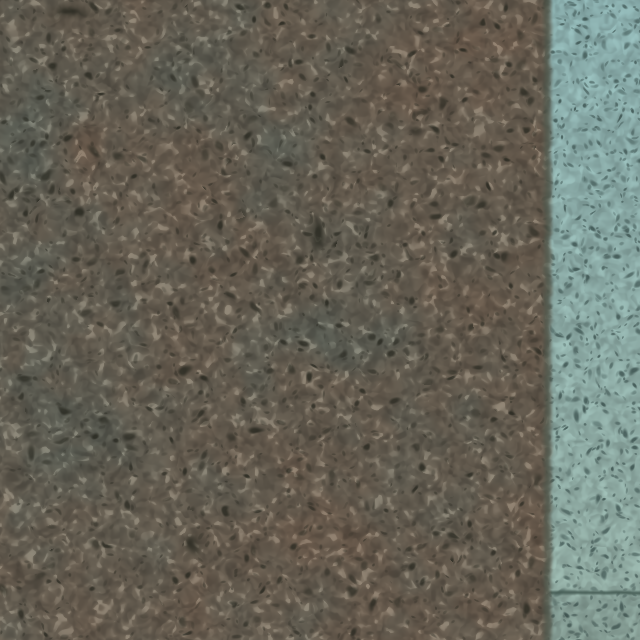
Reproduce this texture procedurally as a three.js fragment shader.

```glsl
// Speckled brown granite slab beside a pale aqua granite border with dark joints.
#define JOINT_X 0.855
#define JOINT_Y 0.074
#define GRAIN_SCALE 80.0
#define FLECK_SCALE 46.0
#define PALE_FLECK_SCALE 66.0
#define GRAIN_CONTRAST 0.46
#define GLINT_STRENGTH 0.10
#define BROWN vec3(0.388, 0.358, 0.310)
#define COOL vec3(0.345, 0.362, 0.328)
#define WARM vec3(0.405, 0.338, 0.282)
#define AQUA vec3(0.545, 0.665, 0.645)

varying vec2 vUv;

vec2 hash2(vec2 p) {
  return fract(sin(vec2(dot(p, vec2(127.1, 311.7)), dot(p, vec2(269.5, 183.3)))) * 43758.55);
}

// Cellular noise with the cell values blended softly, 0 to 1.
float softCells(vec2 p) {
  vec2 cell = floor(p);
  float total = 0.0, weights = 0.0;
  for (int j = -1; j <= 1; j++) {
    for (int i = -1; i <= 1; i++) {
      vec2 id = cell + vec2(float(i), float(j));
      vec2 d = id + hash2(id) - p;
      float w = exp(-4.0 * dot(d, d));
      total += w * hash2(id + 41.3).x;
      weights += w;
    }
  }
  return total / weights;
}

// Scattered mineral flecks: one turned, stretched ellipse in some cells.
float flecks(vec2 p, float density) {
  vec2 cell = floor(p);
  float mask = 0.0;
  for (int j = -1; j <= 1; j++) {
    for (int i = -1; i <= 1; i++) {
      vec2 id = cell + vec2(float(i), float(j));
      vec2 shape = hash2(id + 17.7);
      vec2 pick = hash2(id + 73.1);
      vec2 d = p - id - 0.15 - 0.7 * hash2(id);
      float a = 6.283 * shape.x;
      d = mat2(cos(a), sin(a), -sin(a), cos(a)) * d;
      d /= mix(vec2(0.30, 0.19), vec2(0.60, 0.34), shape.y * shape.y);
      float blob = 1.0 - smoothstep(0.30, 1.15, length(d));
      mask = max(mask, blob * step(pick.x, density) * mix(0.4, 1.0, pick.y));
    }
  }
  return mask;
}

// Soft round stain around a centre.
float stain(vec2 p, vec2 centre, vec2 size) {
  vec2 d = (p - centre) / size;
  return exp(-dot(d, d));
}

// Broad tint: positive is cool grey green, negative is reddish.
float slabTint(vec2 p) {
  float t = 0.6 * (softCells(p * 11.0) - 0.5) + 0.7 * (softCells(p * 27.0 + 5.0) - 0.5);
  t += 0.75 * stain(p, vec2(0.44, 0.72), vec2(0.06, 0.10));
  t += 0.50 * stain(p, vec2(0.20, 0.86), vec2(0.12, 0.07));
  t += 0.55 * stain(p, vec2(0.10, 0.33), vec2(0.09, 0.09));
  t += 0.60 * stain(p, vec2(0.52, 0.46), vec2(0.16, 0.06));
  t += 0.45 * stain(p, vec2(0.74, 0.66), vec2(0.04, 0.08));
  t += 0.45 * stain(p, vec2(0.73, 0.34), vec2(0.05, 0.05));
  t += 0.45 * stain(p, vec2(0.03, 0.75), vec2(0.09, 0.30));
  t -= 0.65 * stain(p, vec2(0.13, 0.77), vec2(0.05, 0.05));
  t -= 0.50 * stain(p, vec2(0.70, 0.55), vec2(0.07, 0.05));
  t -= 0.50 * stain(p, vec2(0.50, 0.20), vec2(0.11, 0.09));
  t -= 0.30 * stain(p, vec2(0.68, 0.88), vec2(0.16, 0.13));
  return t - 0.25 * smoothstep(0.55, 0.85, p.x) - 0.15 * smoothstep(0.3, 0.0, p.y);
}

void main() {
  vec2 uv = vUv;

  // Shared grain, gently bent by a coarser layer.
  vec2 bend = vec2(softCells(uv * 55.0), softCells(uv * 55.0 + 31.0)) - 0.5;
  vec2 p = uv + 0.010 * bend;
  float grain = softCells(p * GRAIN_SCALE) - 0.5;
  float fine = softCells(p * GRAIN_SCALE * 1.8 + 9.0) - 0.5;
  float glint = smoothstep(0.10, 0.36, fine) * smoothstep(-0.15, 0.20, grain);

  // Brown slab.
  float tint = slabTint(uv);
  vec3 slab = mix(BROWN, COOL, clamp(tint, 0.0, 1.0));
  slab = mix(slab, WARM, clamp(-tint, 0.0, 0.75));
  slab *= 1.0 + GRAIN_CONTRAST * (0.5 * grain + 0.6 * fine);
  slab += GLINT_STRENGTH * glint * vec3(1.0, 1.0, 0.95);
  float density = 0.08 + 0.32 * softCells(uv * 9.0 + 3.0) + 0.12 * max(tint, 0.0);
  float dark = flecks(p * FLECK_SCALE, density);
  dark = max(dark, 0.55 * flecks(p * FLECK_SCALE * 1.8 + 50.0, 0.25));
  dark = max(dark, 1.1 * stain(p, vec2(0.496, 0.635), vec2(0.010, 0.022)));
  dark = max(dark, stain(p, vec2(0.300, 0.147), vec2(0.011, 0.015)));
  dark = max(dark, stain(p, vec2(0.108, 0.980), vec2(0.025, 0.009)));
  slab = mix(slab, vec3(0.150, 0.152, 0.120), 0.80 * min(dark, 1.0));

  // Pale border, bluer toward the top.
  vec3 border = AQUA + vec3(-0.015, 0.005, 0.022) * (2.0 * uv.y - 1.0);
  border *= 1.0 + GRAIN_CONTRAST * (0.30 * grain + 0.45 * fine);
  float specks = flecks(p * PALE_FLECK_SCALE + 7.0, 0.40);
  specks = max(specks, 0.75 * flecks(p * PALE_FLECK_SCALE * 1.4 + 90.0, 0.38));
  border = mix(border, vec3(0.20, 0.285, 0.275), 0.78 * specks);
  border *= 1.0 - 0.07 * smoothstep(JOINT_Y, JOINT_Y - 0.01, uv.y);

  // Joints: thin horizontal line, then the shaded vertical edge.
  float seam = smoothstep(0.0055, 0.0, abs(uv.y - JOINT_Y + 0.002 * bend.y));
  border = mix(border, vec3(0.27, 0.36, 0.33), 0.85 * seam);
  float edge = uv.x - JOINT_X + 0.004 * bend.x;
  vec3 color = mix(slab, border, smoothstep(-0.003, 0.011, edge));
  float shade = exp(-pow(abs(edge) / 0.006, 2.0));
  color = mix(color, vec3(0.31, 0.355, 0.31), 0.65 * shade);
  gl_FragColor = vec4(color, 1.0);
}
```
